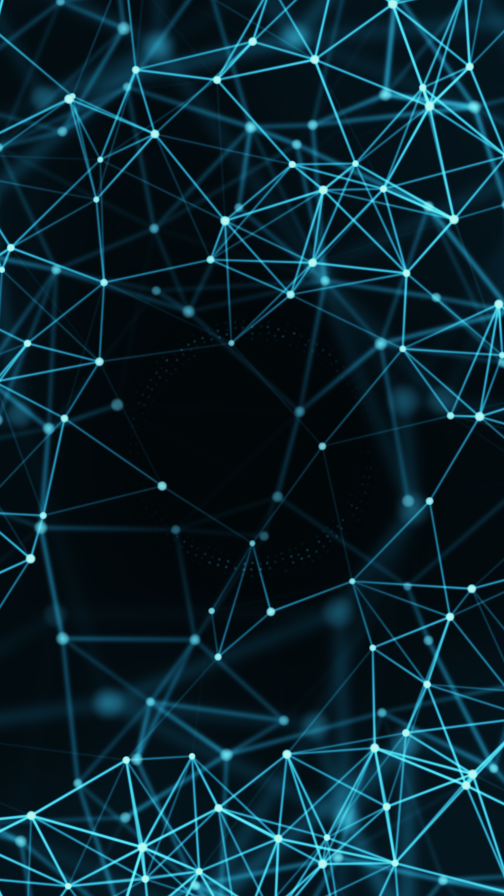
Reproduce this background procedurally as a Shadertoy shader.

```glsl
const vec3 ABSORB = vec3(0.13, 0.69, 1.0);      // light-to-colour response
const vec3 PEAK = vec3(0.95, 0.96, 0.94);
const vec3 NODE_COLOR = vec3(0.72, 0.97, 0.94);
const vec2 CLEARING = vec2(0.42, 0.48);         // radii of the dark middle
const float HAZE_INNER = 0.035;
const float HAZE_OUTER = 0.085;
const float CLUSTER_SCALE = 3.2;

// Per depth layer: x = near, y = middle, z = far
const vec3 CELL = vec3(0.150, 0.190, 0.34);
const vec3 LINE_WIDTH = vec3(0.0024, 0.0058, 0.019);
const vec3 NODE_RADIUS = vec3(0.0075, 0.0105, 0.028);
const vec3 LINK_RATE = vec3(0.74, 0.52, 0.60);
const vec3 LINE_LIGHT = vec3(2.1, 0.58, 0.19);
const vec3 NODE_LIGHT = vec3(1.5, 0.50, 0.13);
const vec3 NODE_WHITE = vec3(1.0, 0.26, 0.03);

const float RING_RADIUS = 0.235;
const float RING_CELLS = 90.0;
const float RING_ROW = 0.012;
const float SPECK_RADIUS = 0.0045;
const float SPECK_LIGHT = 0.38;
const float TAU = 6.2831853;

float hash(vec2 p) {
    return fract(sin(dot(p, vec2(127.1, 311.7))) * 43758.5453);
}

vec2 hash2(vec2 p) {
    return vec2(hash(p), hash(p + 57.3));
}

float noise(vec2 p) {
    vec2 i = floor(p);
    vec2 f = smoothstep(0.0, 1.0, p - i);
    return mix(mix(hash(i), hash(i + vec2(1, 0)), f.x),
               mix(hash(i + vec2(0, 1)), hash(i + vec2(1, 1)), f.x), f.y);
}

// 0 in the clearing, 1 around it, more in clusters and towards the corners
float rimLight(vec2 p) {
    float d = length(p / CLEARING);
    float cluster = mix(0.55, 1.35, smoothstep(0.2, 0.8, noise(p * CLUSTER_SCALE + 4.6)));
    return smoothstep(0.45, 1.05, d) * cluster * (0.9 + 0.5 * smoothstep(1.0, 1.9, d));
}

// Linked points on a jittered grid: x = line light, y = node coverage
vec2 network(vec2 p, float cell, float width, float radius, float linkRate, float seed) {
    vec2 q = p / cell + seed;
    vec2 base = floor(q);
    float w2 = width * width / (cell * cell);
    vec3 nodes[25];                             // position and strength
    float cover = 0.0;

    for (int i = 0; i < 25; i++) {
        vec2 id = base + vec2(i % 5 - 2, i / 5 - 2);
        vec2 pos = id + hash2(id);
        float rim = rimLight((pos - seed) * cell);
        float present = step(hash(id + 19.7), mix(0.42, 0.96, min(rim * 1.3, 1.0)));
        float vary = hash(id + 83.1);
        nodes[i] = vec3(pos, present * (0.27 + 0.8 * rim) * mix(0.5, 1.1, vary));

        float r = radius * mix(0.75, 1.15, vary);
        float disc = 1.0 - smoothstep(0.6 * r, 1.4 * r, length(q - pos) * cell);
        cover = max(cover, disc * min(sqrt(nodes[i].z) * 1.15, 1.0));
    }

    float light = 0.0;
    for (int i = 0; i < 24; i++) {
        vec3 a = nodes[i];
        if (a.z == 0.0) continue;
        for (int j = i + 1; j < 25; j++) {
            vec3 b = nodes[j];
            vec2 ab = b.xy - a.xy;
            float len2 = dot(ab, ab);
            if (b.z == 0.0 || len2 > 4.0) continue;
            float t = clamp(dot(q - a.xy, ab) / len2, 0.0, 1.0);
            vec2 off = q - a.xy - ab * t;
            float d2 = dot(off, off);
            if (d2 > 7.0 * w2) continue;
            float key = hash(a.xy + b.xy);
            if (key > linkRate) continue;
            float fade = 1.0 - smoothstep(1.45, 2.0, sqrt(len2));
            light += exp(-d2 / w2) * fade * mix(a.z, b.z, t) * mix(1.25, 0.4, key / linkRate);
        }
    }
    return vec2(light, cover);
}

// Faint broken ring of specks on a polar grid
float speckRing(vec2 p) {
    float turn = atan(p.y, p.x) / TAU;
    vec2 g = vec2(turn * RING_CELLS, (length(p) - RING_RADIUS) / RING_ROW);
    vec2 id = floor(g);
    vec2 size = vec2(TAU * RING_RADIUS / RING_CELLS, RING_ROW);
    vec2 off = (g - id - mix(vec2(0.35), vec2(0.65), hash2(id))) * size;
    float speck = 1.0 - smoothstep(0.2, 1.0, length(off) / SPECK_RADIUS);
    float band = exp(-0.6 * (id.y + 0.5) * (id.y + 0.5));
    float patches = 0.55 + 0.45 * sin(turn * TAU * 2.0 - 2.0);
    return speck * band * patches * hash(id + 31.9);
}

void mainImage(out vec4 fragColor, in vec2 fragCoord) {
    vec2 p = (fragCoord - 0.5 * iResolution.xy) / iResolution.x;

    float light = mix(HAZE_INNER, HAZE_OUTER, rimLight(p));
    light += SPECK_LIGHT * speckRing(p);

    // Stack the depth layers
    float white = 0.0;
    for (int k = 0; k < 3; k++) {
        vec2 net = network(p, CELL[k], LINE_WIDTH[k], NODE_RADIUS[k], LINK_RATE[k], 11.37 * float(k + 1));
        light += net.x * LINE_LIGHT[k] + net.y * NODE_LIGHT[k];
        white = max(white, net.y * NODE_WHITE[k]);
    }

    vec3 color = PEAK * (1.0 - exp(-light * ABSORB));
    fragColor = vec4(mix(color, NODE_COLOR, white), 1.0);
}
```
